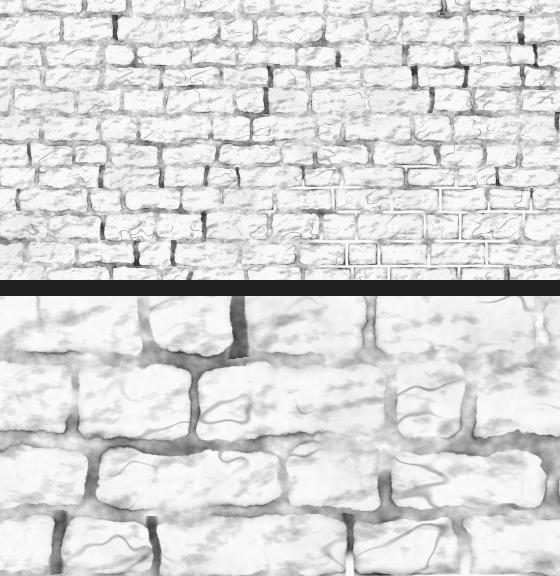
Top, the full canvas; bottom, a detail of the centre.
This texture map is drawn by a Shadertoy shader. Its source:

```glsl
// Whitewashed old brick wall: rough pale bricks, crumbling grey mortar, a few repaired joints.

float hash(vec2 p) {
    vec3 q = fract(p.xyx * 0.1031);
    q += dot(q, q.yzx + 33.33);
    return fract((q.x + q.y) * q.z);
}

float corner(vec2 cell, vec2 offset) {
    float a = 6.2832 * hash(cell);
    return dot(vec2(cos(a), sin(a)), offset);
}

// Gradient noise, roughly -0.7 to 0.7
float noise(vec2 p) {
    vec2 i = floor(p), f = p - i;
    vec2 u = f * f * f * (f * (f * 6.0 - 15.0) + 10.0);
    vec2 e = vec2(1, 0);
    return mix(mix(corner(i, f), corner(i + e, f - e), u.x),
               mix(corner(i + e.yx, f - e.yx), corner(i + 1.0, f - 1.0), u.x), u.y);
}

float fbm(vec2 p) {
    float sum = 0.0, amp = 0.55;
    for (int k = 0; k < 5; k++) {
        sum += amp * noise(p);
        p = mat2(1.6, 1.2, -1.2, 1.6) * p + 17.3;
        amp *= 0.55;
    }
    return sum;
}

// Position of a vertical joint within its course
float jointAt(float id, float row) {
    return id + 0.55 * hash(vec2(id + 31.0, row * 7.0 + 5.0));
}

void mainImage(out vec4 fragColor, in vec2 fragCoord) {
    vec2 p = fragCoord / iResolution.y;
    float soft = max(0.0014, 0.8 / iResolution.y);

    // Repaired area has straighter joints
    float repair = smoothstep(0.46, 0.40, length((p - vec2(1.42, 0.16)) * vec2(1.0, 1.7))
                 + 0.25 * noise(p * 6.0));
    vec2 wobble = 0.014 * vec2(noise(p * 6.0), noise(p * 6.0 + 40.0))
                + 0.009 * vec2(noise(p * 19.0 + 8.0), noise(p * 19.0 + 70.0));
    vec2 q = p + wobble * (1.0 - 0.75 * repair);

    // Courses of uneven height, bricks of uneven length
    float y = q.y * 11.3 + 0.12 * sin(q.y * 17.0) + 0.35;
    float row = floor(y);
    float x = q.x * 5.5 + 0.5 * mod(row, 2.0) + hash(vec2(row, 3.0)) * 0.5 + 9.0;
    float id = floor(x);
    if (x < jointAt(id, row)) id -= 1.0;
    float left = jointAt(id, row), right = jointAt(id + 1.0, row);
    vec2 brick = vec2(id, row);
    vec2 b = vec2((x - 0.5 * (left + right)) / 5.5, (y - row - 0.5) / 11.3);
    vec2 cellHalf = vec2((right - left) / 11.0, 0.5 / 11.3);
    vec2 size = cellHalf - 0.0045 - 0.006 * vec2(hash(brick + 11.0), hash(brick + 23.0));

    // Rounded block with a chipped outline
    float radius = 0.007 + 0.013 * hash(brick + 51.0);
    vec2 c = abs(b) - size + radius;
    float d = length(max(c, 0.0)) + min(max(c.x, c.y), 0.0) - radius;
    d += 0.009 * fbm(p * 38.0);

    // Brick face: slanted relief, cracks and weathered patches
    vec2 s = vec2(p.x + 0.3 * p.y, p.y - 0.35 * p.x * (hash(brick + 5.0) - 0.2));
    vec2 r = s * vec2(13.0, 23.0) + brick * 3.7;
    float slope = fbm(r) - fbm(r + vec2(0.10, -0.22));
    float bend = 0.5 * noise(p * 27.0);
    float crack = smoothstep(0.07, 0.0, abs(noise(s * vec2(10.0, 21.0) + brick * 2.3 + bend)))
                * smoothstep(0.0, 0.4, noise(p * 9.0 + 60.0));
    float worn = smoothstep(-0.05, 0.35, fbm(p * 4.0 + 9.0));
    float grain = noise(p * 95.0);
    float face = 0.975 - 0.75 * max(slope - 0.03, 0.0) - 0.26 * crack;
    face -= worn * (0.035 + 0.10 * max(fbm(p * 30.0 + 5.0) + 0.1, 0.0));
    face -= 0.14 * smoothstep(-0.012, 0.002, d) * smoothstep(-0.1, 0.4, fbm(p * 16.0 + 2.0));
    face += 0.025 * grain;

    // Mortar: rough grey, deep shadow in places
    float mortar = 0.78 + 0.06 * worn + 0.55 * fbm(p * vec2(24.0, 32.0)) + 0.10 * grain;
    mortar -= 0.22 * smoothstep(0.05, 0.4, noise(p * vec2(5.0, 10.0) + 31.0));
    float nearest = b.x < 0.0 ? id : id + 1.0;
    float open = step(0.72, hash(vec2(nearest + 77.0, row + 13.0))) * (1.0 - repair)
               * smoothstep(-0.004, 0.002, abs(b.x) - size.x)
               * smoothstep(-0.35, 0.1, noise(p * 15.0 + 3.0));
    mortar -= 0.40 * open;

    float tone = mix(face, mortar, smoothstep(-soft, soft, d));

    // Broken dark rim, stronger along the lower edge
    float rim = exp(-abs(d - 0.001) / 0.0022) * smoothstep(-0.1, 0.4, noise(p * 13.0 + 22.0));
    tone -= rim * (b.y < 0.0 ? 0.34 : 0.22);

    // Fresh white pointing with a shaded border
    float seam = min(cellHalf.x - abs(b.x), cellHalf.y - abs(b.y));
    float pointed = repair * smoothstep(-0.2, -0.05, noise(p * 7.0 + 14.0));
    tone -= 0.2 * pointed * smoothstep(0.02, 0.006, seam) * smoothstep(-0.3, 0.3, fbm(p * 20.0));
    tone = mix(tone, 0.975, pointed * (1.0 - smoothstep(0.005 - soft, 0.005 + soft, seam)));

    fragColor = vec4(vec3(clamp(tone, 0.22, 0.985)), 1.0);
}
```
